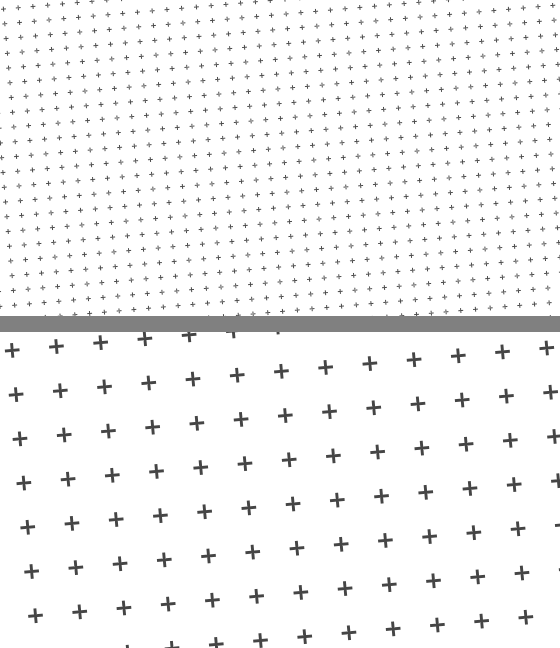
Top, the full canvas; bottom, a detail of the centre.
A Shadertoy shader for this pattern:

```glsl
// A slightly tilted square grid of small grey plus signs on white.
// The plane is turned and split into cells; each plus is two crossed bars,
// smoothed by the share of the pixel that each bar covers.

// Share of a pixel-wide interval centred at x that lies inside [-halfSize, halfSize]
float coverage(float x, float halfSize, float pixel) {
    float overlap = min(x + 0.5 * pixel, halfSize) - max(x - 0.5 * pixel, -halfSize);
    return clamp(overlap / pixel, 0.0, 1.0);
}

float bar(vec2 p, vec2 halfSize, float pixel) {
    return coverage(p.x, halfSize.x, pixel) * coverage(p.y, halfSize.y, pixel);
}

float plusSign(vec2 p, float pixel) {
    vec2 arm = vec2(0.165, 0.033);
    return max(bar(p, arm, pixel), bar(p, arm.yx, pixel));
}

vec2 rotate(vec2 p, float angle) {
    float c = cos(angle), s = sin(angle);
    return vec2(c * p.x - s * p.y, s * p.x + c * p.y);
}

void mainImage(out vec4 fragColor, in vec2 fragCoord) {
    // Canvas centre as origin, canvas height as unit
    vec2 uv = (fragCoord - 0.5 * iResolution.xy) / iResolution.y;

    // Tilted grid, about 21 cells to the canvas height
    float cellsPerHeight = 21.355;
    vec2 grid = rotate(uv - vec2(0.0097, 0.0319), -0.0876) * cellsPerHeight;
    vec2 cell = fract(grid + 0.5) - 0.5;

    // Grey plus on white
    float ink = plusSign(cell, cellsPerHeight / iResolution.y);
    fragColor = vec4(mix(vec3(1.0), vec3(0.27), ink), 1.0);
}
```
